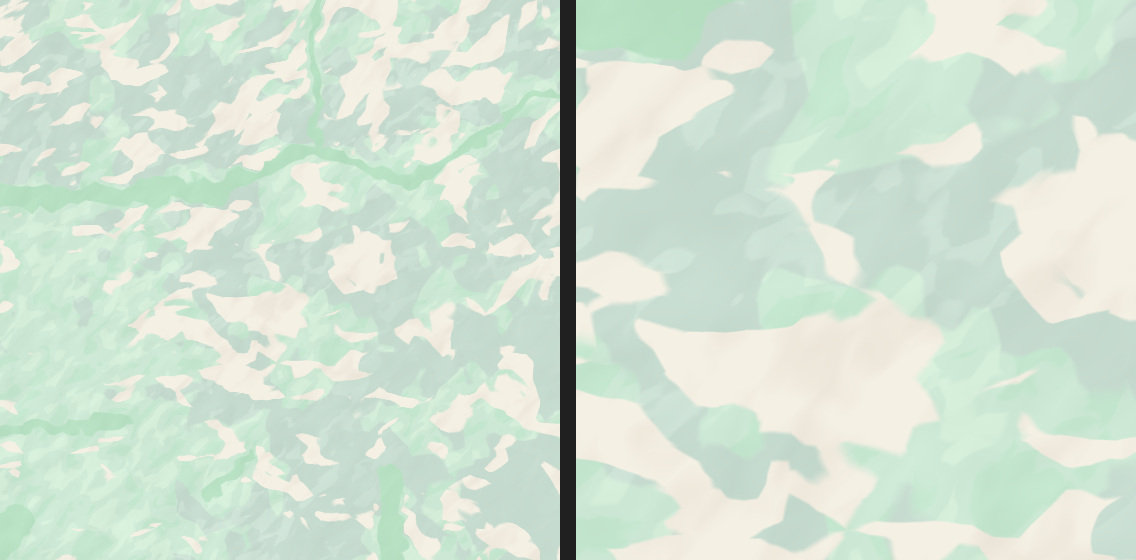
Left: the whole. Right: its middle third, enlarged.
Reproduce this texture procedurally as a WebGL 1 fragment shader.

```glsl
precision highp float;
// Pale terrain map: grey-green forest, mint meadows, cream clearings and green valleys.

uniform vec2 u_resolution;

#define CLEARING_SCALE vec2(14.0, 24.0)
#define CLEARING_LEVEL 0.575
#define FOREST_SCALE 9.0
#define MEADOW_LEVEL 0.625
#define RELIEF_SCALE vec2(20.0, 44.0)
#define RELIEF_DEPTH 0.045
#define VALLEY_WOBBLE 0.034
#define EDGE 0.0022
#define FOREST vec3(0.775, 0.856, 0.809)
#define MEADOW vec3(0.802, 0.911, 0.836)
#define CLEARING vec3(0.955, 0.936, 0.888)
#define VALLEY vec3(0.715, 0.880, 0.758)

float hash(vec2 p) {
  vec3 q = fract(p.xyx * 0.1031);
  q += dot(q, q.yzx + 33.33);
  return fract((q.x + q.y) * q.z);
}

mat2 turn(float angle) {
  float c = cos(angle), s = sin(angle);
  return mat2(c, -s, s, c);
}

// Linear noise on a triangle grid: its contours are angular polygons.
float facet(vec2 p) {
  p += (p.x + p.y) * 0.366;
  vec2 cell = floor(p), f = p - cell;
  vec2 corner = f.x > f.y ? vec2(1.0, 0.0) : vec2(0.0, 1.0);
  float hi = max(f.x, f.y), lo = min(f.x, f.y);
  return hash(cell) * (1.0 - hi) + hash(cell + corner) * (hi - lo)
       + hash(cell + 1.0) * lo;
}

vec2 facetPair(vec2 p) {
  return vec2(facet(p + 17.3), facet(p + 61.7)) - 0.5;
}

// Two octaves with a bent grid, so the triangles are not regular.
float ragged(vec2 p) {
  p += 0.55 * facetPair(p * 1.3);
  return 0.66 * facet(p) + 0.34 * facet(p * 2.1 + 40.0);
}

float segment(vec2 p, vec2 a, vec2 b) {
  vec2 pa = p - a, ba = b - a;
  return length(pa - ba * clamp(dot(pa, ba) / dot(ba, ba), 0.0, 1.0));
}

// Height of the main valley above the lower edge.
float trunk(float x) {
  float bend = (x - 0.56) / 0.11;
  return 0.652 + 0.02 * x + 0.065 * exp(-bend * bend)
       + 0.15 * smoothstep(0.68, 1.0, x);
}

// Distance to the edge of the nearest valley floor, negative inside.
float valleys(vec2 p) {
  float d = abs(p.y - trunk(p.x)) - mix(0.023, 0.008, p.x);
  d = min(d, segment(p, vec2(0.565, 0.73), vec2(0.56, 1.0)) - 0.008);
  d = min(d, segment(p, vec2(0.70, -0.1), vec2(0.695, 0.17)) - 0.017);
  d = min(d, segment(p, vec2(-0.1, 0.22), vec2(0.21, 0.245)) - 0.012);
  d = min(d, segment(p, vec2(-0.05, 0.0), vec2(0.03, 0.07)) - 0.035);
  return min(d, segment(p, vec2(0.36, 0.10), vec2(0.45, 0.20)) - 0.009);
}

float cut(float level, float value, float scale) {
  float w = EDGE * scale * 0.5;
  return smoothstep(level - w, level + w, value);
}

void main() {
  vec2 p = gl_FragCoord.xy / u_resolution;
  vec2 bent = p + VALLEY_WOBBLE * (facetPair(p * 17.0) + 0.6 * facetPair(p * 43.0));
  float valley = valleys(bent);

  // Open land: lower left lowland, side glens and valley margins.
  float lowland = smoothstep(0.52, 0.22, p.x + 0.45 * p.y - 0.10)
                * smoothstep(0.70, 0.60, p.y);
  float glen = min(segment(p, vec2(0.755, 0.70), vec2(0.79, 0.42)),
                   segment(p, vec2(0.18, 0.66), vec2(0.16, 1.0)));
  glen = min(glen, segment(p, vec2(0.92, 0.12), vec2(0.93, 0.32)));
  float margin = exp(-max(valley, 0.0) / 0.027);
  float glenPull = exp(-glen * glen / 0.0014);
  float open = 0.33 * lowland + 0.25 * margin + 0.26 * glenPull;
  float land = ragged(p * FOREST_SCALE + 5.0) + open;
  land += 0.28 * (facet(p * 31.0) - 0.5);
  float meadow = cut(MEADOW_LEVEL, land, 22.0);

  // Fine relief, in streaks that run up to the right.
  float relief = ragged(turn(0.85) * p * RELIEF_SCALE + 90.0) - 0.5;
  float fleck = ragged(turn(0.75) * p * vec2(22.0, 42.0) + 130.0);
  float calm = smoothstep(0.45, 0.85, p.x) * smoothstep(0.70, 0.35, p.y);
  float light = cut(0.63, fleck, 36.0);
  float dark = cut(0.63, 1.0 - fleck, 36.0);

  vec3 forest = FOREST + vec3(0.032, 0.034, 0.031) * light * (1.0 - 0.8 * calm);
  vec3 grass = MEADOW + vec3(0.034, 0.024, 0.020) * light
             - vec3(0.036, 0.010, 0.028) * dark;
  vec3 color = mix(forest, grass, meadow);
  color = mix(color, VALLEY, 1.0 - smoothstep(-EDGE, EDGE, valley));
  color += RELIEF_DEPTH * relief * mix(1.0, 0.35, calm);

  // Clearings: small jagged patches, tilted upward in the north, level in the south.
  float tilt = mix(-0.18, 0.42, p.y);
  vec2 q = vec2(p.x, p.y - (p.x - 0.5) * tilt);
  q += vec2(0.02, 0.05) * facetPair(p * 7.0 + 23.0);
  float bare = ragged(q * CLEARING_SCALE + 200.0);
  bare += 0.12 * (facet(p * 38.0 + 70.0) - 0.5);
  bare -= 0.17 * lowland + 0.08 * glenPull;
  bare -= 0.35 * (1.0 - smoothstep(-0.005, 0.015, valley));
  vec3 sand = CLEARING + vec3(0.07, 0.09, 0.09) * min(relief, 0.05);
  color = mix(color, sand, cut(CLEARING_LEVEL, bare, 20.0));

  gl_FragColor = vec4(color, 1.0);
}
```
